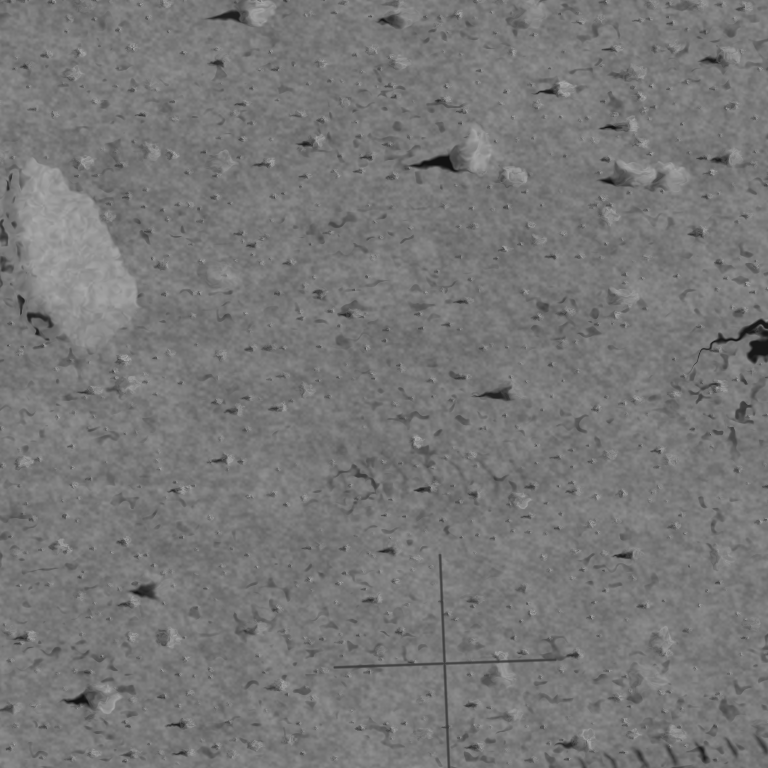
This texture is drawn by a WebGL 2 fragment shader. Its source:

```glsl
#version 300 es
precision highp float;
// Grey dusty plain with shadowed stones, a pale boulder, tread marks and a thin survey cross.
#define GROUND 0.474
#define GRAIN 0.08
#define PIT_DEPTH 0.13
#define LIT 0.585
#define SHADE 0.34
#define SHADOW 0.07
#define STONE_CELL 0.18
#define SOFTNESS 0.003
#define TREAD_PITCH 0.039

uniform vec2 u_resolution;
out vec4 fragColor;

float hash(vec2 p) {
    vec3 h = fract(p.xyx * 0.1031);
    h += dot(h, h.yzx + 33.33);
    return fract((h.x + h.y) * h.z);
}

float noise(vec2 p) {
    vec2 i = floor(p), f = fract(p);
    f = f * f * (3.0 - 2.0 * f);
    return mix(mix(hash(i), hash(i + vec2(1, 0)), f.x),
               mix(hash(i + vec2(0, 1)), hash(i + vec2(1, 1)), f.x), f.y);
}

vec2 wobble(vec2 p) {
    return vec2(noise(p), noise(p + 47.3)) - 0.5;
}

float below(float edge, float soft, float x) {
    return 1.0 - smoothstep(edge - soft, edge + soft, x);
}

float segment(vec2 p, vec2 a, vec2 b) {
    vec2 ab = b - a;
    return length(p - a - ab * clamp(dot(p - a, ab) / dot(ab, ab), 0.0, 1.0));
}

// Dust: fine grain, broad mottling and clustered dark pits
float ground(vec2 p) {
    vec2 slant = vec2(p.x + 0.4 * p.y, p.y - 0.15 * p.x);
    float tone = GROUND + GRAIN * (noise(slant * vec2(150, 185)) - 0.5);
    tone += GRAIN * 0.6 * (noise(slant * 85.0 + 9.0) - 0.5);
    tone += GRAIN * 0.5 * (noise(p * 290.0 + 31.0) - 0.5);
    tone += 0.045 * (noise(slant * vec2(22, 34) + 5.0) - 0.5);
    tone += 0.035 * (noise(p * vec2(6, 11) + 5.0) - 0.5);
    vec2 w = slant + 0.012 * wobble(p * 90.0);
    float pits = smoothstep(0.68, 0.95, noise(w * vec2(75, 120) + 71.0));
    return tone - PIT_DEPTH * pits * smoothstep(0.3, 0.75, noise(p * vec2(14, 20) + 3.0));
}

// Stone lit from the right; q is measured in stone radii
void addStone(inout float tone, vec2 q, float soft, float tail, float dark, float pale, float seed) {
    vec2 rough = 0.6 * wobble(q * 1.6 + seed) + 0.3 * wobble(q * 4.0 + seed);
    vec2 s = q + 0.5 * rough;
    s.y += 0.2 - 0.08 * s.x;
    float t = clamp(-s.x / tail, 0.0, 1.0);
    float shadowMask = below(0.62 * (1.0 - pow(t, 0.8)) - 0.04, soft, abs(s.y));
    shadowMask *= smoothstep(-tail, -tail + 0.5, s.x) * below(0.0, 0.2, s.x);
    tone = mix(tone, SHADOW, shadowMask * dark);
    q += rough;
    float body = below(0.95, soft, length(q * vec2(1.0, 1.15)));
    float light = mix(SHADE, LIT, smoothstep(-0.65, 0.2, q.x + 0.35 * q.y));
    light += 0.16 * (noise(q * 3.5 + seed) - 0.5) + 0.1 * (noise(q * 7.0 + seed) - 0.5);
    tone = mix(tone, light, body * pale);
}

// One stone at most per cell, in staggered rows; large ones gather far away
void scatterStones(inout float tone, vec2 p, float layer) {
    float cell = STONE_CELL * exp2(-layer * 0.75);
    vec2 g = p / cell + layer * 17.0;
    g.x += 5.0 * hash(vec2(floor(g.y), layer));
    vec2 id = floor(g);
    float away = abs((id.y + 0.5 - layer * 17.0) * cell - 0.42);
    float chance = mix(0.3 + 1.3 * away, 0.26, layer / 4.0);
    if (hash(id) > chance) return;
    vec2 centre = mix(vec2(0.55, 0.26), vec2(0.8, 0.76), vec2(hash(id + 11.0), hash(id + 23.0)));
    float radius = mix(0.09, 0.16, hash(id + 31.0));
    float dark = smoothstep(0.2, 0.75, hash(id + 43.0)) * (1.0 - 0.09 * layer);
    float pale = mix(0.35, 0.9, hash(id + 59.0));
    float soft = max(0.13, SOFTNESS / (radius * cell));
    vec2 q = (fract(g) - centre) / radius / vec2(1.0, mix(0.65, 1.0, hash(id + 71.0)));
    addStone(tone, q, soft, mix(1.4, 2.8, hash(id + 67.0)), dark, pale, hash(id + 3.7) * 60.0);
}

// Large faceted boulder, bounded by half planes
void addBoulder(inout float tone, vec2 p) {
    vec2 corner[8] = vec2[8](vec2(0.045, 0.79), vec2(0.078, 0.776), vec2(0.128, 0.724),
        vec2(0.184, 0.603), vec2(0.124, 0.544), vec2(0.04, 0.565), vec2(0.0, 0.622), vec2(0.004, 0.765));
    vec2 q = p + 0.009 * wobble(p * 45.0) + 0.006 * wobble(p * 130.0);
    float d = -1.0;
    for (int i = 0; i < 8; i++) {
        vec2 e = corner[(i + 1) % 8] - corner[i];
        d = max(d, dot(q - corner[i], normalize(vec2(-e.y, e.x))));
    }
    float face = smoothstep(0.0, 0.03, q.x - 0.012 - 0.45 * max(0.67 - q.y, 0.0));
    float light = mix(0.47, 0.59, face) - 0.05 * below(0.6, 0.015, q.y);
    light += 0.08 * (noise(p * 110.0) - 0.5) + 0.08 * (noise(q * 210.0) - 0.5);
    light -= 0.3 * (1.0 - face) * smoothstep(0.55, 0.95, noise(q * vec2(150, 100) + 8.0));
    tone = mix(tone, light, below(0.0, SOFTNESS, d));
}

// Row of curved tread marks along a band; q.x runs along it
float treads(vec2 q, float halfWidth) {
    float x = (fract((q.x + 12.0 * q.y * q.y + 0.5 * q.y) / TREAD_PITCH) - 0.5) * TREAD_PITCH;
    return below(0.003, 0.004, abs(x + 0.004 * noise(q * 90.0))) * below(halfWidth, 0.006, abs(q.y));
}

void main() {
    vec2 p = gl_FragCoord.xy / u_resolution.y;
    float tone = ground(p);
    // Tracks and a faint pale streak
    tone -= 0.22 * treads(vec2(p.x, p.y - 0.12 * p.x + 0.088), 0.014) * smoothstep(0.7, 0.78, p.x);
    tone -= 0.08 * treads(p - vec2(0.0, 0.378), 0.022) * below(0.13, 0.03, abs(p.x - 0.55));
    tone += 0.03 * below(0.005, 0.004, abs(p.y - 0.367 + 0.02 * p.x)) * below(0.32, 0.06, p.x);
    // Scattered stones, from grit to rocks
    for (int i = 4; i >= 0; i--) scatterStones(tone, p, float(i));
    // Broken hollow and rubble
    vec2 w = p + 0.012 * wobble(p * 50.0) + 0.01 * wobble(p * 130.0);
    float rim = abs(w.y - 0.575 + 5.0 * (1.0 - w.x) * (1.0 - w.x));
    float hollow = below(0.05 * max(w.x - 0.89, 0.0), 0.003, rim) * smoothstep(0.88, 0.91, w.x);
    hollow = max(hollow, below(0.017, 0.004, length(w - vec2(0.995, 0.548))));
    float heap = min(length(p - vec2(0.95, 0.48)), 0.03 + length(p - vec2(0.47, 0.375)));
    float rubble = smoothstep(0.55, 0.9, noise(w * vec2(90, 130))) * below(0.06, 0.04, heap);
    tone = mix(tone, SHADOW, max(hollow * 0.95, rubble * 0.6));
    // Main rocks
    addStone(tone, (p - vec2(0.618, 0.8)) / vec2(0.031, 0.036), 0.1, 3.1, 1.0, 0.95, 4.0);
    for (float i = 0.0; i < 2.0; i++)
        addStone(tone, (p - vec2(0.868 - 0.042 * i, 0.771)) / vec2(0.03, 0.023), 0.13, 1.8, 1.0, 0.85, 21.0 + 9.0 * i);
    addBoulder(tone, p);
    // Survey cross
    float hair = min(segment(p, vec2(0.573, 0.277), vec2(0.585, -0.01)),
                     segment(p, vec2(0.436, 0.131), vec2(0.723, 0.141)));
    tone = mix(tone, 0.22, 0.85 * below(0.0016, 0.0014, hair));
    fragColor = vec4(vec3(tone), 1.0);
}
```
